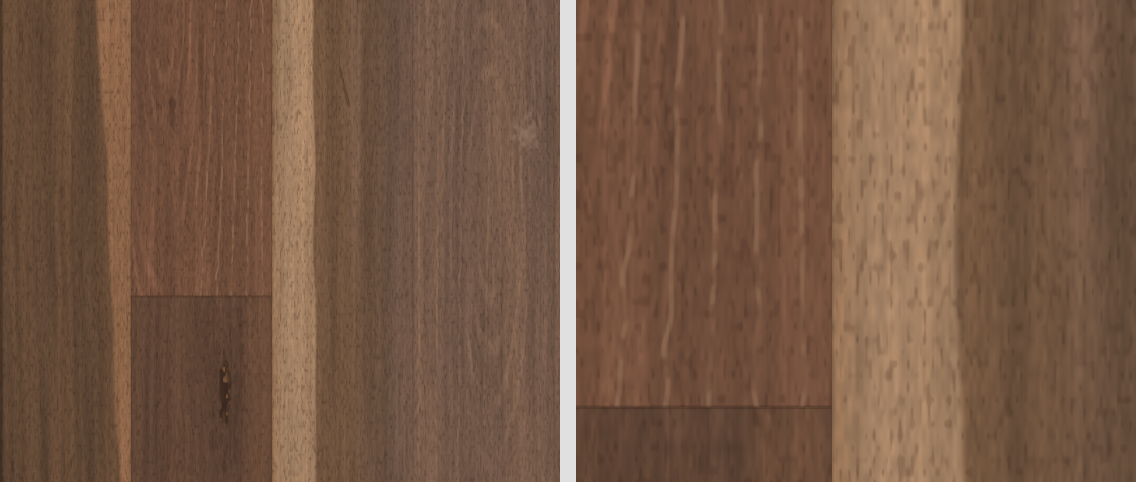
Left, the full canvas; right, a detail of the centre.
Write a Shadertoy shader that draws this texture.

```glsl
const float PLANK_WIDTH = 0.252;
const float PLANK_OFFSET = 0.018;
const float BUTT_JOINT_Y = 0.385;

const vec3 UMBER = vec3(0.395, 0.292, 0.215);
const vec3 RUSSET = vec3(0.450, 0.312, 0.238);
const vec3 COCOA = vec3(0.390, 0.280, 0.215);
const vec3 OLIVE = vec3(0.440, 0.330, 0.245);
const vec3 MAUVE = vec3(0.452, 0.348, 0.285);
const vec3 ORANGE_SAP = vec3(0.550, 0.395, 0.285);
const vec3 PALE_SAP = vec3(0.635, 0.500, 0.385);
const vec3 FLECK = vec3(0.610, 0.475, 0.365);
const vec3 DARK = vec3(0.170, 0.115, 0.085);

float hash(vec2 p) {
    vec3 q = fract(p.xyx * vec3(0.1031, 0.1030, 0.0973));
    q += dot(q, q.yzx + 33.33);
    return fract((q.x + q.y) * q.z);
}

float noise(vec2 p) {
    vec2 cell = floor(p), f = fract(p);
    f = f * f * (3.0 - 2.0 * f);
    return mix(mix(hash(cell), hash(cell + vec2(1, 0)), f.x),
               mix(hash(cell + vec2(0, 1)), hash(cell + vec2(1, 1)), f.x), f.y);
}

float fbm(vec2 p) {
    float sum = 0.0, amp = 0.5;
    for (int i = 0; i < 4; i++) {
        sum += amp * noise(p);
        p = p * 2.03 + 17.0;
        amp *= 0.5;
    }
    return sum / 0.9375;
}

// Thin nested growth lines that fade in and out
float rings(vec2 p, vec2 centre, vec2 radius, float count) {
    float d = length((p - centre) / radius);
    d += 0.22 * (fbm(p * vec2(11.0, 3.0)) - 0.5);
    float phase = abs(fract(d * count) - 0.5);
    float line = 1.0 - smoothstep(0.04, 0.26, phase);
    float fade = 1.0 - smoothstep(1.0, 2.2, d);
    return (line - 0.3) * fade * smoothstep(0.2, 0.75, noise(p * vec2(30.0, 8.0)));
}

// Soft elliptical mark with a ragged outline
float spot(vec2 p, vec2 centre, vec2 radius) {
    float d = length((p - centre) / radius) + 0.9 * (noise(p * vec2(170.0, 70.0)) - 0.5);
    return 1.0 - smoothstep(0.5, 1.3, d);
}

// Broken pale line running along the grain
float fleckLine(vec2 p, float x, float lean, float width) {
    float path = x + lean * (p.y - 0.5) + 0.004 * (noise(vec2(x * 90.0, p.y * 40.0)) - 0.5);
    float dash = 0.25 + 0.75 * smoothstep(0.3, 0.7, noise(vec2(x * 310.0, p.y * 80.0)));
    return dash * (1.0 - smoothstep(0.2 * width, width, abs(p.x - path)));
}

float seam(float distance, float width, float pixel) {
    return 1.0 - smoothstep(width, width + 1.5 * pixel, abs(distance));
}

void mainImage(out vec4 fragColor, in vec2 fragCoord) {
    vec2 uv = fragCoord / iResolution.xy;
    vec2 pixel = 1.0 / iResolution.xy;
    float across = (uv.x + PLANK_OFFSET) / PLANK_WIDTH;
    float plank = floor(across);
    float upper = smoothstep(-pixel.y, pixel.y, uv.y - BUTT_JOINT_Y);
    float inPlank1 = plank == 1.0 ? 1.0 : 0.0;
    float inPlank3 = plank >= 3.0 ? 1.0 : 0.0;

    // Grain coordinates bend gently along each plank
    vec2 seed = vec2(plank * 7.3, plank * 3.1 + 5.0 * inPlank1 * step(BUTT_JOINT_Y, uv.y));
    vec2 grain = uv + vec2(0.022 * (fbm(uv * vec2(4.0, 2.0) + seed) - 0.5), 0.0);
    float broad = fbm(grain * vec2(26.0, 0.9) + seed) - 0.5;
    float streak = fbm(grain * vec2(110.0, 2.2) + seed) - 0.5;
    float thread = noise(grain * vec2(260.0, 9.0) + seed + 9.0) - 0.5;
    float fibre = noise(uv * vec2(430.0, 95.0) + seed) - 0.5;
    float pore = smoothstep(0.6, 0.95, noise(uv * vec2(400.0, 120.0) + seed + 41.0));

    // Heartwood and sapwood of each plank
    vec3 wood = MAUVE;
    float sap = 0.0;
    float wave = 0.010 * (noise(vec2(uv.y * 6.0, plank)) - 0.5);
    if (plank < 1.0) {
        sap = smoothstep(-0.005, 0.005, uv.x - 0.210 + 0.035 * uv.y + wave);
        wood = mix(UMBER, ORANGE_SAP, sap);
    } else if (plank < 2.0) {
        wood = mix(COCOA, RUSSET, upper);
    } else if (plank < 3.0) {
        sap = 1.0 - smoothstep(-0.003, 0.003, uv.x - 0.566 + 0.008 * uv.y + wave);
        float heart = smoothstep(0.60, 0.70, uv.x + 0.15 * broad);
        vec3 rim = PALE_SAP * mix(vec3(0.88, 0.85, 0.82), vec3(1), smoothstep(0.486, 0.508, uv.x));
        wood = mix(mix(OLIVE, MAUVE * 0.96, heart), rim, sap);
    }
    wood *= 1.0 + 0.22 * broad * (1.0 - 0.5 * sap) + 0.22 * streak + 0.07 * thread;
    wood *= 1.0 + 0.13 * fibre - pore * mix(0.11, 0.14, sap) * vec3(0.9, 1.05, 1.1);
    wood += vec3(0.016, 0.002, -0.012) * broad;

    // Cathedral figure
    float arch = rings(uv, vec2(0.295, 1.02), vec2(0.064, 0.60), 5.0) * inPlank1 * upper;
    float oval = rings(uv, vec2(0.875, 0.55), vec2(0.055, 0.40), 3.5) * inPlank3;
    wood *= 1.0 + 0.15 * arch + 0.11 * oval;

    // Pale flecked lines
    float flecks = 0.0;
    for (int i = 0; i < 5; i++) {
        float k = float(i);
        flecks += fleckLine(uv, 0.364 + 0.026 * k, 0.045 - 0.011 * k, 0.0025) * inPlank1 * upper;
        flecks += fleckLine(uv, 0.748 + 0.030 * k * (1.0 + 0.12 * k), 0.006 * k, 0.0028) * inPlank3 * (0.9 - 0.1 * k);
    }
    wood = mix(wood, FLECK, 0.45 * min(flecks, 1.0));

    // Knot, mineral streaks and a scuffed patch
    float knot = spot(uv, vec2(0.401, 0.185), vec2(0.010, 0.066));
    float halo = spot(uv, vec2(0.402, 0.19), vec2(0.030, 0.17)) * inPlank1 * (1.0 - upper);
    float resin = smoothstep(0.58, 0.8, noise(uv * vec2(190.0, 85.0))) * knot;
    wood *= 1.0 - 0.08 * halo;
    wood = mix(wood, DARK, 0.62 * knot);
    wood = mix(wood, vec3(0.56, 0.39, 0.23), 0.7 * resin);
    wood = mix(wood, DARK, 0.35 * spot(uv, vec2(0.308, 0.77), vec2(0.006, 0.045)));
    wood = mix(wood, DARK, 0.30 * spot(uv + vec2(0.2 * (uv.y - 0.81), 0.0), vec2(0.617, 0.81), vec2(0.003, 0.045)));
    float scuff = spot(uv, vec2(0.942, 0.725), vec2(0.023, 0.040));
    wood = mix(wood, vec3(0.63, 0.52, 0.44), 0.55 * scuff * noise(uv * vec2(150.0, 110.0)));

    // Tight joints and shaded outer edge
    float side = (across - floor(across + 0.5)) * PLANK_WIDTH;
    float joint = 0.13 * seam(side, 0.0005, pixel.x);
    joint = max(joint, 0.28 * inPlank1 * seam(uv.y - BUTT_JOINT_Y, 0.0008, pixel.y));
    wood = mix(wood, DARK, joint);
    wood *= 1.0 - 0.30 * (1.0 - smoothstep(0.002, 0.008, uv.x));

    fragColor = vec4(clamp(wood, 0.0, 1.0), 1.0);
}
```
